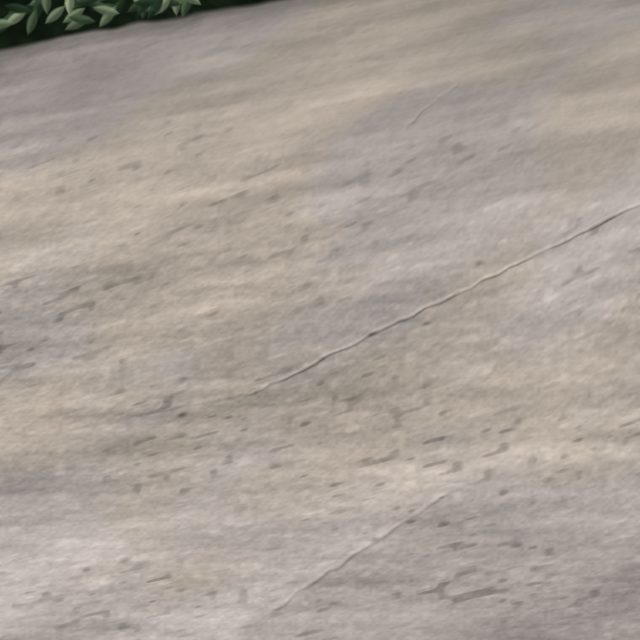
Reproduce this texture procedurally as a Shadertoy shader.

```glsl
// Weathered pale stone slab seen at a slant, with a leafy dark corner above it.
// Stretched value noise gives stains, streaks and grain; segments give the
// cracks, and a loop of hashed ellipses gives the leaves.

float hash(vec2 p) {
    vec3 q = fract(vec3(p.xyx) * 0.1031);
    q += dot(q, q.yzx + 33.33);
    return fract((q.x + q.y) * q.z);
}

float noise(vec2 p) {
    vec2 i = floor(p), f = fract(p);
    f = f * f * (3.0 - 2.0 * f);
    return mix(mix(hash(i), hash(i + vec2(1, 0)), f.x),
               mix(hash(i + vec2(0, 1)), hash(i + vec2(1, 1)), f.x), f.y);
}

float fbm(vec2 p) {
    float sum = 0.0, amp = 0.53;
    for (int i = 0; i < 4; i++) {
        sum += amp * noise(p);
        p = mat2(1.9, 0.15, -0.15, 2.1) * p + 17.3;
        amp *= 0.5;
    }
    return sum;
}

mat2 turn(float angle) {
    float c = cos(angle), s = sin(angle);
    return mat2(c, -s, s, c);
}

// Shading of a crack from a to b: dark groove with a pale upper lip
float crack(vec2 p, vec2 a, vec2 b, float width) {
    vec2 along = normalize(b - a);
    float t = dot(p - a, along) / length(b - a);
    float wobble = 0.008 * (noise(p * 45.0) - 0.5) * (1.0 - 0.7 * t);
    float d = dot(p - a, vec2(-along.y, along.x)) + wobble;
    float ends = smoothstep(-0.02, 0.06, t) * (1.0 - smoothstep(0.9, 1.03, t));
    float broken = smoothstep(0.15, 0.75, noise(p * 26.0 + 4.0));
    float groove = exp(-d * d / (width * width));
    float lip = exp(-pow((d - 2.2 * width) / (1.3 * width), 2.0));
    return ends * (0.45 * lip - groove * (0.35 + 0.65 * broken));
}

vec3 stone(vec2 p) {
    // Grain is level near the bottom and climbs to the right near the top
    float v = p.y - 0.2 * p.x * smoothstep(0.1, 1.0, p.y);
    float near = 1.0 - smoothstep(0.45, 1.0, p.y);
    float tilted = v - 0.22 * p.x;

    // Broad light and stains
    float tone = 0.662 - 0.075 * smoothstep(0.55, 0.95, p.y) * (1.0 - 0.5 * p.x);
    tone += 0.035 * smoothstep(0.45, 0.1, p.y) * (1.0 - p.x);
    tone += 0.26 * (fbm(vec2(p.x * 2.2, tilted * 8.0) + 3.0) - 0.5);
    float band = (v - 0.43 - 0.06 * p.x) / 0.05;
    tone -= 0.07 * exp(-band * band) * smoothstep(0.65, 0.1, p.x);
    float wedge = p.x - 0.43 - 1.5 * (p.y - 0.05) + 0.04 * noise(p * 30.0);
    tone -= 0.055 * smoothstep(0.0, 0.05, wedge) * smoothstep(0.3, 0.1, p.y);

    // Long streaks, then fine grain
    tone += 0.17 * (fbm(vec2(p.x * 6.0, v * 55.0)) - 0.5);
    float grain = noise(vec2(p.x * 75.0, tilted * 190.0)) - 0.5;
    float speck = noise(vec2(p.x * 190.0, tilted * 300.0)) - 0.5;
    tone += (0.065 * grain + 0.05 * speck) * (0.35 + 0.65 * near);

    // Clustered pits and pale flecks
    float cluster = smoothstep(0.35, 0.65, fbm(vec2(p.x * 4.0, v * 11.0) + 9.0));
    float pits = noise(vec2(p.x * 42.0, tilted * 125.0) + 31.0);
    tone -= 0.13 * smoothstep(0.7, 0.97, pits) * cluster * (0.25 + 0.75 * near);
    tone += 0.05 * smoothstep(0.7, 0.97, 1.0 - pits) * near;

    // Cracks
    tone += 0.16 * crack(p, vec2(0.38, 0.375), vec2(1.02, 0.69), 0.0020);
    tone += 0.07 * crack(p, vec2(0.10, 0.33), vec2(0.40, 0.385), 0.0026);
    tone += 0.12 * crack(p, vec2(0.42, 0.04), vec2(0.71, 0.235), 0.0023);
    tone += 0.06 * crack(p, vec2(0.63, 0.80), vec2(0.72, 0.87), 0.0020);

    // A few small dark chips
    for (int i = 0; i < 8; i++) {
        float id = float(i);
        vec2 c = vec2(hash(vec2(id, 2.7)), 0.04 + 0.75 * hash(vec2(id, 8.1)));
        vec2 q = turn(0.25) * (p - c) / vec2(0.008, 0.0038);
        tone -= 0.24 * exp(-dot(q, q)) * (0.5 + 0.5 * hash(vec2(id, 5.0)));
    }

    float warm = smoothstep(0.42, 0.68, fbm(vec2(p.x * 3.0, tilted * 6.0) + 21.0));
    return tone * mix(vec3(1.0, 0.949, 0.922), vec3(1.02, 0.957, 0.885), warm);
}

vec3 foliage(vec2 p, float px) {
    vec3 color = mix(vec3(0.03, 0.05, 0.03), vec3(0.10, 0.15, 0.09), fbm(p * 45.0));
    for (int i = 0; i < 44; i++) {
        float id = float(i), shade = hash(vec2(id, 6.2));
        vec2 c = vec2(0.30 * hash(vec2(id, 1.3)), 0.0);
        c.y = mix(0.945 + 0.15 * c.x, 1.01, hash(vec2(id, 4.9)));
        vec2 q = turn(-0.6 + 2.4 * hash(vec2(id, 9.4))) * (p - c);
        float halfWidth = 0.0075 * (1.0 - pow(q.x / 0.021, 2.0));
        float leaf = smoothstep(-0.001 - px, 0.001 + px, halfWidth - abs(q.y));
        vec3 tint = mix(vec3(0.13, 0.20, 0.13), vec3(0.56, 0.61, 0.49), shade * shade);
        tint *= 0.72 + 0.4 * smoothstep(-0.003, 0.004, q.y);
        color = mix(color, tint, leaf * 0.9);
    }
    return color;
}

void mainImage(out vec4 fragColor, in vec2 fragCoord) {
    vec2 p = fragCoord / iResolution.xy;
    float px = 1.0 / iResolution.y;
    vec3 color = stone(p);

    // Far rim of the slab, softly shaded where it meets the leaves
    float rim = p.y - (0.922 + 0.205 * p.x - 0.07 * p.x * p.x);
    rim += 0.006 * (noise(p * 28.0) - 0.5);
    color *= 1.0 - 0.2 * smoothstep(-0.03, 0.0, rim);
    if (rim > -0.01) {
        color = mix(color, foliage(p, px), smoothstep(-0.004 - px, 0.004 + px, rim));
    }
    fragColor = vec4(clamp(color, 0.0, 1.0), 1.0);
}
```
